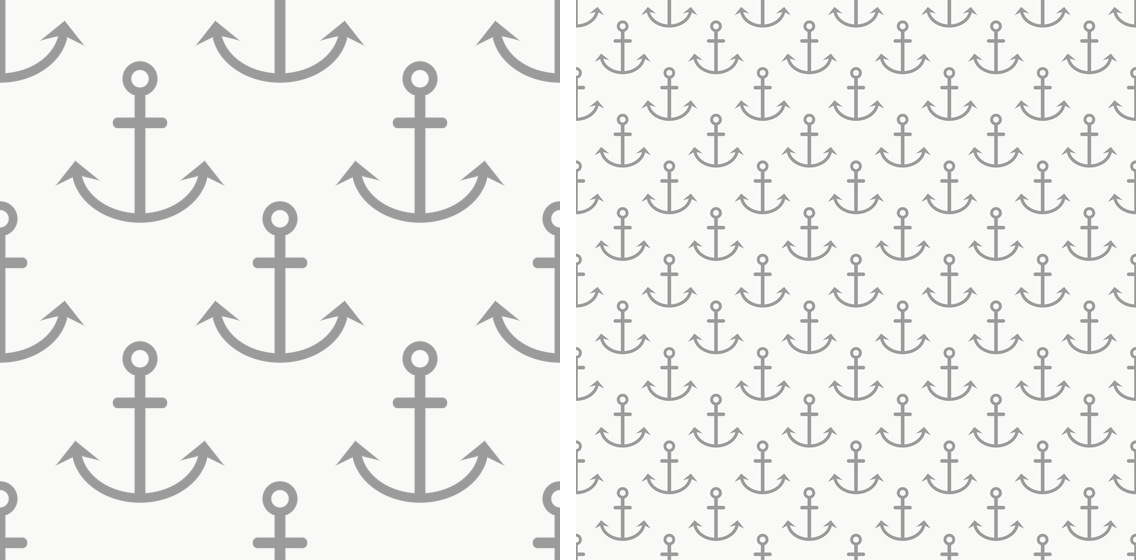
Left, the tile; right, the same tile 3 across and 3 down.
A WebGL 1 fragment shader for this pattern:

```glsl
precision highp float;
// Grey anchors on off-white paper, in a half-drop repeat of two by two cells.
// Each anchor is a union of distance shapes: ring, shank, stock, curved arms
// and barbed flukes. Whole cells wrap at the canvas edges, so it tiles.

uniform vec2 u_resolution;

const float REPEATS = 2.0;
const float CELL = 384.0;                   // design units per cell
const vec2 RING_POS = vec2(192.0, 276.0);   // ring centre inside a cell
const vec2 MIDDLE = vec2(0.0, -86.0);       // anchor middle, from its ring
const vec3 PAPER = vec3(0.976, 0.976, 0.969);
const vec3 INK = vec3(0.608, 0.608, 0.606);

float ringDist(vec2 p, float radius, float halfWidth) {
  return abs(length(p) - radius) - halfWidth;
}

float boxDist(vec2 p, vec2 halfSize) {
  vec2 d = abs(p) - halfSize;
  return length(max(d, 0.0)) + min(max(d.x, d.y), 0.0);
}

// Approximate distance to an elliptical stroke
float ellipseDist(vec2 p, vec2 radii, float halfWidth) {
  float k = length(p / radii);
  float slope = max(length(p / (radii * radii)), 1e-5);
  return abs(k * (k - 1.0) / slope) - halfWidth;
}

// Signed distance to the line a-b, positive on its left
float sideDist(vec2 p, vec2 a, vec2 b) {
  vec2 along = normalize(b - a);
  return dot(p - a, vec2(-along.y, along.x));
}

// Arrowhead with a notched base
float flukeDist(vec2 p, vec2 tip, vec2 outer, vec2 notch, vec2 inner) {
  float head = max(sideDist(p, tip, outer), sideDist(p, inner, tip));
  float base = min(sideDist(p, outer, notch), sideDist(p, notch, inner));
  return max(head, base);
}

// Anchor with its ring at the origin, mirrored about the shank
float anchorDist(vec2 p) {
  p.x = abs(p.x);
  float ring = ringDist(p, 18.0, 6.0);
  float shank = boxDist(p - vec2(0.0, -105.0), vec2(7.4, 86.0));
  float stock = boxDist(p - vec2(0.0, -60.5), vec2(30.5, 0.5)) - 6.8;
  float arms = ellipseDist(p - vec2(0.0, -122.0), vec2(87.5, 69.0), 6.4);
  arms = max(arms, p.y + 128.0);
  float fluke = flukeDist(p, vec2(88.7, -112.5), vec2(115.5, -146.5),
                          vec2(86.0, -132.0), vec2(55.5, -139.5));
  return min(min(min(ring, shank), stock), min(arms, fluke));
}

// Nearest repeat of the anchor on a square grid
float gridDist(vec2 p, vec2 ringPos) {
  vec2 q = mod(p - ringPos - MIDDLE + 0.5 * CELL, CELL) - 0.5 * CELL;
  return anchorDist(q + MIDDLE);
}

void main() {
  vec2 p = gl_FragCoord.xy / u_resolution * REPEATS * CELL;
  float pixel = REPEATS * CELL / min(u_resolution.x, u_resolution.y);

  // Two grids, offset by half a cell both ways
  float d = min(gridDist(p, RING_POS), gridDist(p, RING_POS + 0.5 * CELL));

  float ink = 1.0 - smoothstep(-0.75 * pixel, 0.75 * pixel, d);
  gl_FragColor = vec4(mix(PAPER, INK, ink), 1.0);
}
```
